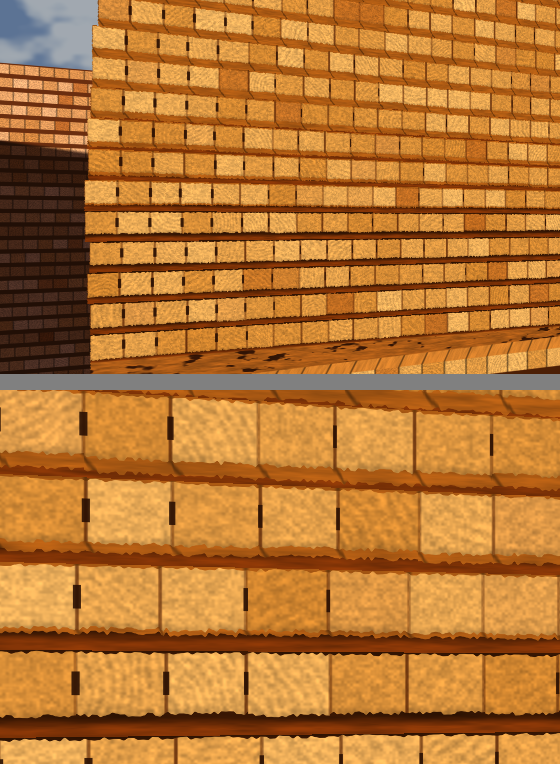
Top, the full canvas; bottom, a detail of the centre.
Give the GLSL for this texture, as a WebGL 1 fragment shader.

```glsl
precision highp float;
// Sunlit stack of sawn timber ends in receding rows, with a shaded stack and sky behind.
uniform vec2 u_resolution;

float hash(vec2 p) {
  vec3 q = fract(p.xyx * 0.1031);
  q += dot(q, q.yzx + 33.33);
  return fract((q.x + q.y) * q.z);
}

float noise(vec2 p) {
  vec2 i = floor(p), f = fract(p);
  f *= f * (3.0 - 2.0 * f);
  return mix(mix(hash(i), hash(i + vec2(1, 0)), f.x),
             mix(hash(i + vec2(0, 1)), hash(i + vec2(1, 1)), f.x), f.y);
}

float fbm(vec2 p) {
  return 0.55 * noise(p) + 0.3 * noise(p * 2.1 + 5.0) + 0.15 * noise(p * 4.3 + 9.0);
}

// Rough end grain: growth rings around a random pith, tinted per board
vec3 endGrain(vec2 q, vec2 id) {
  vec2 pith = vec2(hash(id + 13.7), hash(id + 47.1)) * 4.0 - 1.5;
  float rings = sin(length(q - pith) * mix(32.0, 58.0, hash(id + 5.3)) + 4.0 * noise(q * 4.0 + id * 7.0));
  float rough = noise(q * vec2(26, 30) + id * 31.0) + noise(q * vec2(11, 17) + id * 19.0) - 1.0;
  vec3 wood = mix(vec3(0.82, 0.52, 0.18), vec3(0.94, 0.70, 0.37), hash(id + 2.9));
  wood = mix(wood, vec3(0.74, 0.40, 0.11), 0.85 * smoothstep(0.86, 0.95, hash(id + 71.3)));
  return wood * (1.0 + 0.06 * rings * hash(id + 23.0) + 0.17 * rough);
}

vec3 sky(vec2 p) {
  float cloud = smoothstep(0.3, 0.7, fbm(p * vec2(9, 14)) + 1.2 * p.x - 0.1);
  return mix(vec3(0.36, 0.45, 0.58), vec3(0.63, 0.66, 0.69), cloud);
}

// Far stack with thin rows, lit above a slanting shadow
vec3 farStack(vec2 p, float r, float aa) {
  float level = (r + 4.88) * 2.4, row = floor(level), f = level - row;
  float column = p.x / 0.04 + 0.5 * hash(vec2(row, 3.0));
  vec2 id = vec2(floor(column), row + 90.0);
  float joint = 0.5 - abs(fract(column) - 0.5);
  float face = smoothstep(0.0, 2.4 * aa, f) * (1.0 - smoothstep(0.68, 0.68 + 2.4 * aa, f));
  vec3 wood = endGrain(vec2(fract(column), f), id) * vec3(1.02, 1.0, 1.3);
  wood *= mix(0.6, 1.0, smoothstep(0.0, 0.1, joint));
  float lit = smoothstep(-0.006, 0.006, p.y - 0.625 + 0.147 * p.x);
  vec3 shaded = wood * mix(vec3(0.25, 0.19, 0.17), vec3(0.32, 0.28, 0.33), hash(id.yy));
  vec3 gap = mix(vec3(0.13, 0.06, 0.025), vec3(0.42, 0.18, 0.06), lit);
  return mix(gap, mix(shaded, wood, lit), face);
}

// Near stack: faces, undersides above eye level, dark gaps below; alpha is coverage
vec4 nearStack(vec2 p, float s, float r, float aa) {
  float row = min(floor(r + 0.37), 4.0), f = r + 0.37 - row;
  float left = 0.232 + 0.018 * (hash(vec2(row, 8.0)) - 0.5) + 0.007 * max(-row - 3.5, 0.0);
  float n = (p.x - left) / (0.0918 * s);
  float bottom = 0.74 + 0.02 * max(row, 0.0) + 0.04 * hash(vec2(floor(n), row + 40.0))
               + 0.05 * (noise(vec2(n * 22.0, row * 9.0)) - 0.5);
  float top = 0.04 * noise(vec2(n * 18.0, row * 5.0 + 60.0));
  float along = n - 0.8 * max(f - bottom, 0.0) + 0.08 * (noise(vec2(n, row * 7.0)) - 0.5) * step(0.5, n);
  vec2 id = vec2(floor(along), row + 20.0);
  float joint = 0.5 - abs(fract(along) - 0.5);
  float seam = floor(along + 0.5);

  // Gap and underside
  float streak = fbm(vec2(n * 2.0, f * 16.0 + row * 11.0));
  vec3 gap = mix(vec3(0.20, 0.08, 0.01), vec3(0.50, 0.20, 0.025), smoothstep(0.76, 0.92, f));
  gap *= 0.75 + 0.5 * streak;
  float depth = 0.055 * max(-row, 0.0);
  vec3 under = vec3(0.67, 0.35, 0.075) * (0.8 + 0.4 * streak);
  under *= mix(0.65, 1.0, smoothstep(0.0, 0.06, joint));
  float underMask = step(0.5, -row) * (1.0 - smoothstep(bottom + depth - aa, bottom + depth, f));
  vec3 color = mix(gap, under, underMask);

  // Bearer beam beneath the lowest row
  float stain = smoothstep(0.62, 0.75, fbm(vec2(n * 1.6, f * 5.0)));
  vec3 beam = mix(vec3(0.66, 0.35, 0.09), vec3(0.20, 0.08, 0.02), stain) * (0.75 + 0.5 * streak);
  color = mix(color, beam, step(3.5, row) * smoothstep(0.88, 0.94, f));

  // Board ends with seams and slots
  vec3 wood = endGrain(vec2(fract(along), f), id);
  wood *= mix(0.85, 1.0, smoothstep(0.0, 0.12, bottom - f));
  float crack = 1.0 - smoothstep(0.008, 0.02 + aa, joint);
  wood = mix(wood, vec3(0.35, 0.14, 0.02), crack * mix(0.35, 0.85, hash(vec2(seam, row + 30.0))));
  float slotWidth = 0.05 * mix(1.0, 0.45, smoothstep(3.0, 7.0, n));
  float slot = (1.0 - smoothstep(slotWidth - 0.5 * aa, slotWidth + 0.5 * aa, joint))
             * (1.0 - smoothstep(0.13, 0.13 + aa, abs(f - 0.38)));
  slot *= step(0.5, seam) * step(smoothstep(2.0, 9.0, seam) * 0.7, hash(vec2(seam, row + 55.0)));
  wood = mix(wood, vec3(0.16, 0.06, 0.01), 0.9 * slot);
  float face = smoothstep(top, top + aa, f) * (1.0 - smoothstep(bottom - aa, bottom, f));
  return vec4(mix(color, wood, face), smoothstep(-0.5 * aa, 0.5 * aa, n - 0.03 * noise(vec2(r * 30.0, 2.0))));
}

// Foreground boards in the lower right: top surfaces, then ends
vec3 lowBoards(vec2 p, float s, float t, float aa) {
  float n = (p.x - 0.232) / (0.0918 * s) + 8.0 * min(t - 0.03, 0.0);
  float joint = 0.5 - abs(fract(n) - 0.5);
  vec2 id = vec2(floor(n), 50.0);
  vec3 topSide = vec3(0.84, 0.50, 0.17) * (0.85 + 0.3 * fbm(vec2(n * 9.0, t * 40.0)));
  vec3 wood = mix(topSide, endGrain(vec2(fract(n), t * 16.0), id), smoothstep(0.028, 0.032, t));
  wood *= mix(0.55, 1.0, smoothstep(0.0, 0.03 + aa, joint));
  return mix(wood, vec3(0.30, 0.12, 0.02), smoothstep(0.076, 0.08, t));
}

void main() {
  vec2 p = gl_FragCoord.xy / u_resolution.y;
  // Rows converge to the right around the eye level
  float s = 1.0 - (p.x - 0.234) / 4.8;
  float r = (0.406 - p.y) / (0.083 * s);
  float aa = 1.2 / (u_resolution.y * 0.083 * s);
  vec3 color = mix(sky(p), farStack(p, r, aa), smoothstep(-4.88 - aa, -4.88, r));
  vec4 stack = nearStack(p, s, r, aa);
  color = mix(color, stack.rgb, stack.a);
  float t = (p.x - 0.664) * 0.121 - p.y;
  color = mix(color, lowBoards(p, s, t, aa), smoothstep(-0.002, 0.002, t));
  gl_FragColor = vec4(color, 1.0);
}
```
